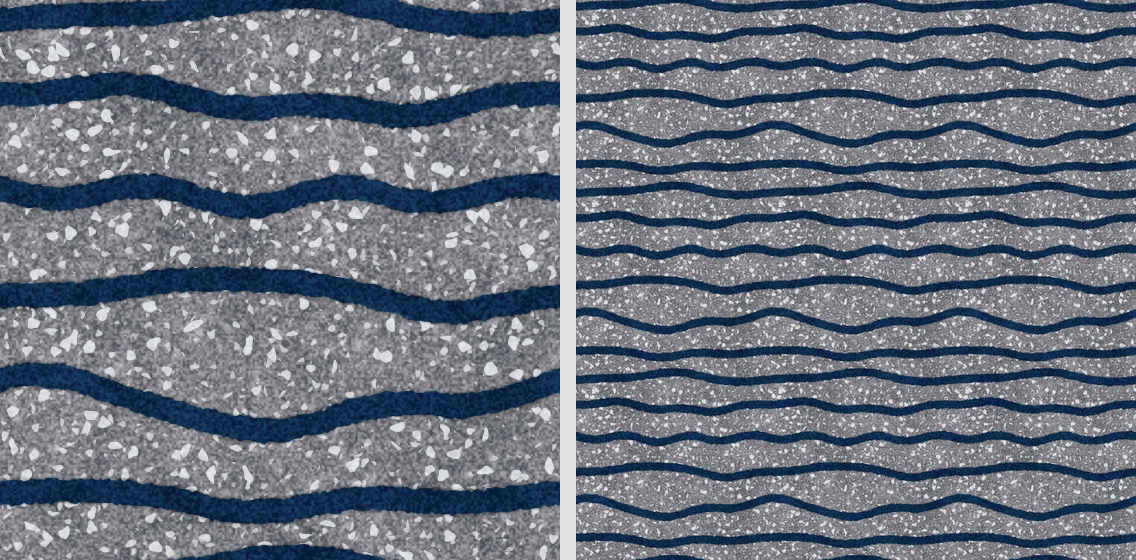
Left, the tile; right, the same tile 3 across and 3 down.
A Shadertoy shader for this pattern:

```glsl
const float TAU = 6.2831853;

vec3 hash3(vec2 cell) {
    vec3 p = fract(cell.xyx * vec3(0.1031, 0.1030, 0.0973));
    p += dot(p, p.yxz + 33.33);
    return fract((p.xxy + p.yzz) * p.zyx);
}

// Value noise with n cells per canvas, wrapping at the edges
float noise(vec2 uv, float n) {
    vec2 p = uv * n, i = floor(p), f = fract(p);
    f = f * f * (3.0 - 2.0 * f);
    float a = hash3(mod(i, n) + n).x;
    float b = hash3(mod(i + vec2(1, 0), n) + n).x;
    float c = hash3(mod(i + vec2(0, 1), n) + n).x;
    float d = hash3(mod(i + vec2(1, 1), n) + n).x;
    return mix(mix(a, b, f.x), mix(c, d, f.x), f.y);
}

// Distance to the nearest wavy band centre; each band sums three harmonics
float bandDistance(vec2 uv) {
    const float height[6] = float[](0.978, 0.821, 0.653, 0.477, 0.279, 0.108);
    const vec3 swing[6] = vec3[](
        vec3(20.6, 8.5, 0.4), vec3(21.5, 1.3, 8.9), vec3(5.3, 3.1, 14.6),
        vec3(24.7, 7.2, 4.4), vec3(39.5, 15.1, 6.9), vec3(13.0, 8.9, 3.8));
    const vec3 phase[6] = vec3[](
        vec3(-0.21, -2.38, 0.0), vec3(-2.24, -1.57, 1.31), vec3(-2.97, -1.25, 1.97),
        vec3(-0.83, -3.05, 2.52), vec3(-3.0, -1.44, -2.58), vec3(-2.84, -1.07, 2.58));
    float nearest = 1.0;
    for (int i = 0; i < 6; i++) {
        vec3 wave = cos(TAU * uv.x * vec3(1, 2, 3) - phase[i]);
        float d = uv.y - height[i] + 0.001 * dot(swing[i], wave);
        nearest = min(nearest, abs(d - round(d)));
    }
    return nearest;
}

// Scattered blobs on a jittered grid; radii are in canvas units
float flecks(vec2 uv, float n, float density, float minRadius, float maxRadius, float soft) {
    vec2 p = uv * n, base = floor(p);
    float cover = 0.0;
    for (int y = -1; y <= 1; y++)
    for (int x = -1; x <= 1; x++) {
        vec2 cell = base + vec2(x, y);
        vec2 id = mod(cell, n) + 7.0 * n;
        vec3 place = hash3(id), form = hash3(id + 311.0);
        if (place.z > density) continue;
        vec2 q = (p - cell - 0.1 - 0.8 * place.xy) / n;
        float angle = TAU * form.x;
        q *= mat2(cos(angle), -sin(angle), sin(angle), cos(angle));
        float stretch = 1.0 + 0.7 * form.y * form.y;
        q *= vec2(stretch, 1.0 / stretch);
        float radius = mix(minRadius, maxRadius, form.z * form.z);
        radius *= 1.0 + 0.13 * sin(3.0 * atan(q.y, q.x) + TAU * form.y);
        float blob = 1.0 - smoothstep(-soft, soft, length(q) - radius);
        cover = max(cover, blob * mix(0.65, 1.0, sqrt(form.z)));
    }
    return cover;
}

void mainImage(out vec4 fragColor, in vec2 fragCoord) {
    vec2 uv = fragCoord / iResolution.xy;
    float soft = max(0.0013, 0.8 / iResolution.y);

    // Woven grain and broad fading
    float grain = 0.6 * noise(uv, 256.0) + 0.4 * noise(uv, 170.0) - 0.5;
    float fade = 0.6 * noise(uv, 9.0) + 0.4 * noise(uv, 31.0) - 0.5;
    float tone = 0.5 + 1.1 * grain + 0.45 * fade;
    vec3 color = mix(vec3(0.29, 0.30, 0.33), vec3(0.69, 0.69, 0.71), clamp(tone, 0.0, 1.0));

    // Pale flecks with ragged outlines
    vec2 ragged = vec2(noise(uv, 96.0), noise(uv, 83.0)) - 0.5;
    vec2 warped = uv + 0.006 * ragged;
    float pale = flecks(warped, 28.0, 0.78, 0.0052, 0.0115, soft);
    pale = max(pale, 0.85 * flecks(warped + 0.005 * ragged.yx, 47.0, 0.45, 0.0018, 0.0052, soft));
    pale = max(pale, 0.3 * flecks(warped, 23.0, 0.5, 0.003, 0.011, 3.0 * soft));
    color = mix(color, vec3(0.86, 0.87, 0.88) + 0.12 * grain, pale);

    // Dyed bands with frayed edges and a dark fringe
    float fray = 0.005 * (noise(uv, 45.0) - 0.5) + 0.005 * (noise(uv, 140.0) - 0.5);
    float edge = bandDistance(uv) - 0.0215 + fray;
    color *= 1.0 - 0.22 * (1.0 - smoothstep(0.0, 0.006, edge));
    float dye = clamp(0.42 + 1.5 * grain + 0.6 * fade, 0.0, 1.0);
    vec3 navy = mix(vec3(0.01, 0.10, 0.22), vec3(0.10, 0.25, 0.39), dye);
    color = mix(color, navy, 1.0 - smoothstep(-soft, soft, edge));

    fragColor = vec4(color, 1.0);
}
```
